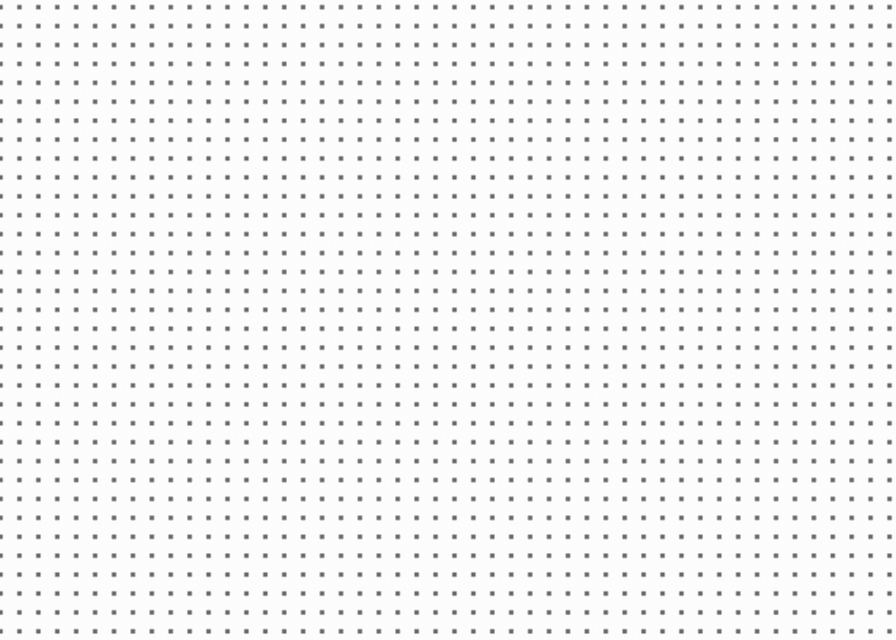
Reproduce this pattern procedurally as a Shadertoy shader.

```glsl
// Lengths are fractions of the canvas width
const float PITCH = 0.02111;               // spacing between dot centres
const vec2 FIRST_DOT = vec2(0.0006, 0.0080); // from the top left corner
const float DOT_HALF = 0.00244;
const float DOT_ROUND = 0.0012;
const float EDGE_SOFT = 0.0023;
const vec3 PAPER = vec3(0.99);
const vec3 INK = vec3(0.40);
const float MOTTLE = 0.003;

float roundedBox(vec2 p, float halfSize, float radius) {
    vec2 q = abs(p) - halfSize + radius;
    return length(max(q, 0.0)) + min(max(q.x, q.y), 0.0) - radius;
}

// Faint unevenness of the paper, in -1..1
float paperMottle(vec2 p) {
    float a = sin(p.x * 930.0 + 1.7 * sin(p.y * 410.0));
    float b = sin(p.y * 870.0 + 1.9 * sin(p.x * 370.0));
    return 0.5 * (a + b);
}

void mainImage(out vec4 fragColor, in vec2 fragCoord) {
    // Position measured right and down from the top left corner
    vec2 p = vec2(fragCoord.x, iResolution.y - fragCoord.y) / iResolution.x;

    // Offset from the nearest dot centre
    vec2 cell = (p - FIRST_DOT) / PITCH;
    vec2 local = (fract(cell + 0.5) - 0.5) * PITCH;

    // Soft edge, never narrower than one pixel
    float edge = max(EDGE_SOFT, 1.0 / iResolution.x);
    float dist = roundedBox(local, DOT_HALF, DOT_ROUND);
    float coverage = clamp(0.5 - dist / edge, 0.0, 1.0);

    vec3 paper = PAPER + MOTTLE * paperMottle(p);
    fragColor = vec4(mix(paper, INK, coverage), 1.0);
}
```
